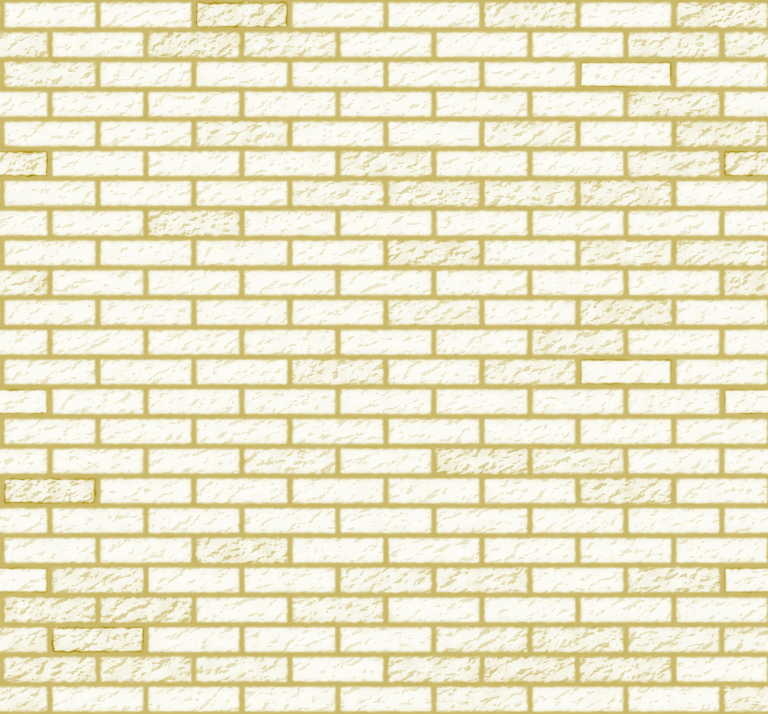
Reproduce this texture procedurally as a Shadertoy shader.

```glsl
// Pale brick wall in running bond with soft ochre mortar.
// Each brick is a rounded box; gradient noise gives embossed chips, and a
// per-brick hash picks clean, worn or dark-rimmed faces.

const vec2  BRICKS        = vec2(8.0, 24.0);   // bricks across, courses down
const float JOINT_SHIFT   = 0.02;              // sideways shift, in bricks
const vec3  FACE_COLOR    = vec3(0.988, 0.988, 0.963);
const vec3  MORTAR_COLOR  = vec3(0.795, 0.725, 0.415);

// Lengths below are in course heights.
const float JOINT_HALF    = 0.082;
const float CORNER_RADIUS = 0.08;
const float EDGE_SOFTNESS = 0.055;
const float EDGE_WOBBLE   = 0.035;
const float HALO_STRENGTH = 0.30;
const float HALO_FALLOFF  = 17.0;
const vec2  LIGHT_OFFSET  = vec2(0.045, -0.06);
const float CHIP_SCALE    = 2.7;

const float WORN_SHARE    = 0.24;
const float RIM_SHARE     = 0.026;
const float RIM_WIDTH     = 0.035;

vec2 hash2(vec2 p) {
    vec3 q = fract(p.xyx * vec3(0.1031, 0.1030, 0.0973));
    q += dot(q, q.yzx + 33.33);
    return fract((q.xx + q.yz) * q.zy);
}

float cornerSlope(vec2 cell, vec2 offset) {
    float angle = 6.2832 * hash2(cell).x;
    return dot(vec2(cos(angle), sin(angle)), offset);
}

float gradientNoise(vec2 p) {
    vec2 i = floor(p), f = p - i;
    vec2 u = f * f * f * (f * (f * 6.0 - 15.0) + 10.0);
    vec2 e = vec2(1.0, 0.0);
    float low  = mix(cornerSlope(i, f), cornerSlope(i + e, f - e), u.x);
    float high = mix(cornerSlope(i + e.yx, f - e.yx), cornerSlope(i + 1.0, f - 1.0), u.x);
    return mix(low, high, u.y);
}

// Surface height, stretched along the rising diagonal.
float surfaceHeight(vec2 p) {
    p = CHIP_SCALE * vec2(0.62 * (p.x + 0.75 * p.y), p.y - 0.55 * p.x);
    float sum = 0.0, amplitude = 0.6;
    for (int octave = 0; octave < 3; octave++) {
        sum += amplitude * gradientNoise(p);
        p = p * 2.1 + 17.3;
        amplitude *= 0.5;
    }
    return sum;
}

float roundedBox(vec2 p, vec2 halfSize, float radius) {
    vec2 q = abs(p) - halfSize + radius;
    return length(max(q, 0.0)) + min(max(q.x, q.y), 0.0) - radius;
}

void mainImage(out vec4 fragColor, in vec2 fragCoord) {
    // Brick lattice, with every second course shifted by half a brick
    vec2 wall = fragCoord / iResolution.xy * BRICKS;
    float course = floor(wall.y);
    wall.x += 0.5 * mod(course + 1.0, 2.0) - JOINT_SHIFT;
    vec2 id = vec2(mod(floor(wall.x), BRICKS.x), course);
    vec2 size = vec2(iResolution.x * BRICKS.y / (iResolution.y * BRICKS.x), 1.0);
    vec2 local = (fract(wall) - 0.5) * size;
    float pixel = BRICKS.y / iResolution.y;

    // Character of this brick
    vec2 kind = hash2(id + 7.0);
    vec2 seed = hash2(id + 53.0);
    float worn = step(kind.x, WORN_SHARE) * mix(0.45, 1.0, seed.x);
    float rimmed = step(1.0 - RIM_SHARE, kind.y);
    vec2 surface = local + floor(seed * 60.0) * 3.0;

    // Embossed chips: only the shaded side of the relief shows
    float slope = surfaceHeight(surface) - surfaceHeight(surface + LIGHT_OFFSET);
    float chips = mix(0.30 * smoothstep(0.06, 0.24, slope),
                      0.58 * smoothstep(0.0, 0.22, slope), worn);
    float patches = gradientNoise(surface * 1.7 + 5.0);
    float grain = gradientNoise(surface * 11.0);
    float face = chips + 0.035 * smoothstep(-0.1, 0.5, patches + 0.4 * grain)
               + worn * (0.10 + 0.14 * patches + 0.10 * grain);

    // Brick outline, roughened more where the brick is worn
    float edgeNoise = gradientNoise(surface * 4.5 + 31.0);
    float dist = roundedBox(local, 0.5 * size - JOINT_HALF, CORNER_RADIUS);
    dist += EDGE_WOBBLE * (0.6 + worn) * edgeNoise;
    float soft = max(EDGE_SOFTNESS, pixel);
    float mortar = smoothstep(-soft, soft, dist);
    float halo = HALO_STRENGTH * exp(HALO_FALLOFF * min(dist, 0.0)) * (1.0 + 0.7 * edgeNoise);

    // Shade 0 is clean face, 1 is mortar; dark rims go beyond 1
    float mortarShade = 1.0 + 0.09 * gradientNoise(wall * size * 1.5);
    float shade = mix(clamp(face + halo, 0.0, 1.0), mortarShade, mortar);
    float rimLine = (dist + 0.02) / RIM_WIDTH;
    shade += rimmed * exp(-rimLine * rimLine) * (0.65 + 0.6 * patches);

    fragColor = vec4(clamp(mix(FACE_COLOR, MORTAR_COLOR, shade), 0.0, 1.0), 1.0);
}
```
